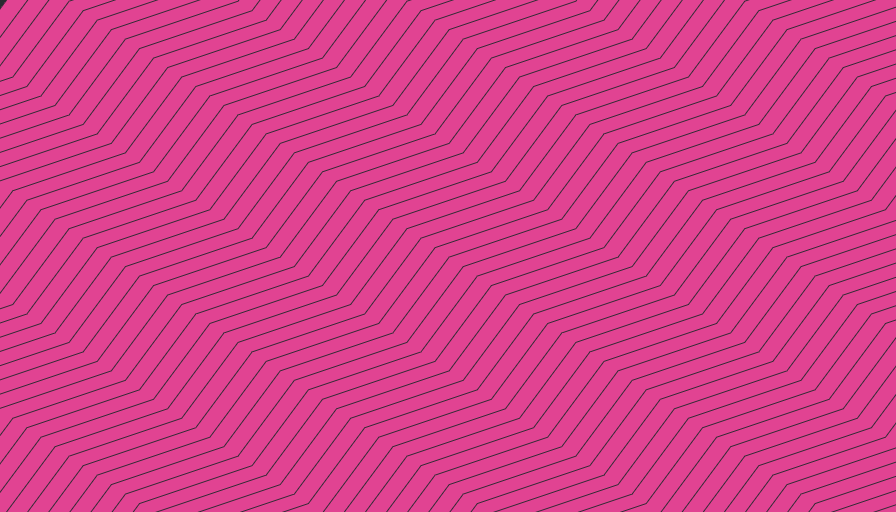
Reproduce this pattern procedurally as a Shadertoy shader.

```glsl
// Slanted zigzag pinstripes in dark ink on pink, with a bare top left corner.

#define CELL       vec2(0.6598, 0.4443)  // repeat size, in canvas heights
#define STRIPES    12.0                  // lines crossed per repeat
#define BEND       4.0                   // how strongly the lines fold
#define FOLD_SHIFT 0.05                  // phase of the folds
#define LINE_SHIFT 0.49                  // phase of the lines
#define LINE_WIDTH 0.0018                // in canvas heights
#define FIRST_LINE -27.0                 // nothing is painted before this line
#define PINK       vec3(0.882, 0.262, 0.571)
#define INK        vec3(0.160, 0.165, 0.190)

// Line index in x (whole on every line), its gradient in yz.
vec3 zigzagField(vec2 p) {
    vec2 cell = p / CELL;
    float fold = fract(cell.x + cell.y + FOLD_SHIFT) - 0.5;
    float index = STRIPES * (cell.x - cell.y) - BEND * abs(fold) + LINE_SHIFT;
    float side = fold < 0.0 ? 1.0 : -1.0;  // steep or shallow run
    vec2 slope = (STRIPES * vec2(1.0, -1.0) + BEND * side) / CELL;
    return vec3(index, slope);
}

// Share of a pixel covered by a line, also exact for lines thinner than a pixel.
float lineCoverage(float dist, float width, float pixel) {
    float hi = min(dist + 0.5 * pixel, 0.5 * width);
    float lo = max(dist - 0.5 * pixel, -0.5 * width);
    return clamp((hi - lo) / pixel, 0.0, 1.0);
}

void mainImage(out vec4 fragColor, in vec2 fragCoord) {
    float pixel = 1.0 / iResolution.y;
    vec3 field = zigzagField(fragCoord * pixel);
    float steepness = length(field.yz);

    // Distance to the nearest line
    float dist = abs(field.x - round(field.x)) / steepness;
    float ink = lineCoverage(dist, LINE_WIDTH, pixel);

    // Bare backing before the first line
    float edge = (FIRST_LINE - field.x) / steepness;
    ink = max(ink, clamp(0.5 + edge / pixel, 0.0, 1.0));

    fragColor = vec4(mix(PINK, INK, ink), 1.0);
}
```
